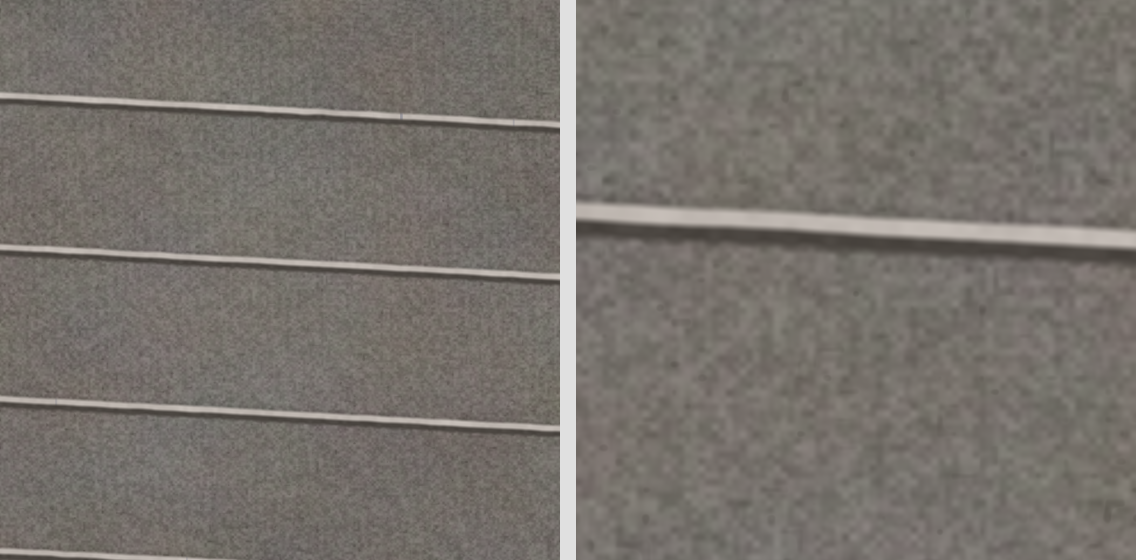
Left, the full canvas; right, a detail of the centre.
A WebGL 1 fragment shader for this texture:

```glsl
precision highp float;
// Weathered grey cladding: wide boards parted by thin, slightly sloping ridges.
// Each ridge is a pale lip with a soft shadow below it, repeated with mod;
// layered value noise gives the grain, the stains and the worn edges.

#define PITCH 0.2713         // distance between ridges
#define FIRST_RIDGE 0.1695   // first ridge below the top, at the left edge
#define SLOPE 0.0534         // fall of a ridge across the canvas
#define LIP_HALF 0.0052      // half width of the pale lip
#define SHADOW_END 0.0165    // lower end of the shadow
#define SOFTNESS 0.0026      // blur of the ridge edges
#define GRAIN 0.13           // strength of the fine grain
#define STAIN 0.075          // strength of the broad stains
#define BOARD_COLOR vec3(0.464, 0.443, 0.421)
#define LIP_COLOR vec3(0.755, 0.725, 0.700)
#define SHADOW_COLOR vec3(0.275, 0.255, 0.235)

uniform vec2 u_resolution;

float hash(vec2 p) {
  return fract(sin(dot(p, vec2(127.1, 311.7))) * 43758.5453);
}

float valueNoise(vec2 p) {
  vec2 cell = floor(p);
  vec2 f = fract(p);
  f = f * f * (3.0 - 2.0 * f);
  float low = mix(hash(cell), hash(cell + vec2(1.0, 0.0)), f.x);
  float high = mix(hash(cell + vec2(0.0, 1.0)), hash(cell + vec2(1.0, 1.0)), f.x);
  return mix(low, high, f.y);
}

// Fractal noise centred on zero.
float fbm(vec2 p) {
  float sum = 0.0;
  float amplitude = 0.5;
  for (int i = 0; i < 4; i++) {
    sum += amplitude * (valueNoise(p) - 0.5);
    p = p * 2.03 + vec2(17.3, 9.1);
    amplitude *= 0.5;
  }
  return sum;
}

// Board surface: broad stains, faint colour casts and fine speckle.
vec3 boardSurface(vec2 uv) {
  float stain = fbm(uv * vec2(4.0, 7.0) + 3.7);
  float warmth = fbm(uv * 7.0 + 21.0);
  float greenness = fbm(uv * 8.0 + 48.0);
  float grain = 0.55 * (valueNoise(uv * 150.0) - 0.5)
              + 0.60 * (valueNoise(uv * 245.0 + 31.0) - 0.5);
  float fleck = smoothstep(0.80, 0.97, valueNoise(uv * 120.0 + 73.0));
  float chroma = valueNoise(uv * 85.0 + 11.0) - 0.5;

  vec3 color = BOARD_COLOR + STAIN * stain + GRAIN * grain - 0.045 * fleck;
  color += warmth * vec3(0.025, 0.0, -0.035);
  color += greenness * vec3(-0.008, 0.022, -0.012);
  color += chroma * vec3(0.014, -0.006, 0.010);

  // Light falls off slightly toward the top and the lower right.
  color -= 0.022 * smoothstep(0.75, 1.0, uv.y);
  color -= 0.018 * smoothstep(0.5, 1.3, uv.x + 0.5 * (1.0 - uv.y));
  return color;
}

void main() {
  vec2 uv = gl_FragCoord.xy / u_resolution;
  float blur = SOFTNESS + 0.5 / u_resolution.y;

  // Signed distance below the nearest ridge, and the index of that ridge.
  float fall = 1.0 - uv.y - SLOPE * uv.x - FIRST_RIDGE;
  float ridge = floor(fall / PITCH + 0.5);
  float below = fall - ridge * PITCH;

  // Each ridge wavers and wears differently along its length.
  vec2 along = vec2(uv.x, ridge * 13.7);
  below += 0.0014 * (valueNoise(along * vec2(35.0, 1.0)) - 0.5);
  float wear = valueNoise(along * vec2(24.0, 1.0) + 5.0) - 0.5;
  float ragged = valueNoise(uv * 130.0 + 57.0) - 0.5;
  float nick = smoothstep(0.93, 0.99, valueNoise(along * vec2(60.0, 1.0) + 90.0));

  float lipHalf = LIP_HALF + 0.0007 * wear;
  float lip = 1.0 - smoothstep(lipHalf - blur, lipHalf + blur, abs(below));
  float shadowEnd = SHADOW_END + 0.003 * ragged;
  float shadow = smoothstep(0.0, LIP_HALF, below)
               * (1.0 - smoothstep(shadowEnd - 0.005, shadowEnd + 0.003, below));
  float upperEdge = smoothstep(-0.016, -0.008, below) * (1.0 - step(0.0, below));

  // Compose the board, the shadows and the pale lip.
  vec3 color = boardSurface(uv);
  color -= 0.045 * upperEdge * (0.7 + ragged);
  color = mix(color, SHADOW_COLOR + 0.05 * ragged, 0.92 * shadow);
  vec3 lipColor = LIP_COLOR + 0.05 * wear + 0.04 * ragged;
  lipColor -= nick * vec3(0.16, 0.14, 0.09);
  color = mix(color, lipColor, lip);

  gl_FragColor = vec4(clamp(color, 0.0, 1.0), 1.0);
}
```
